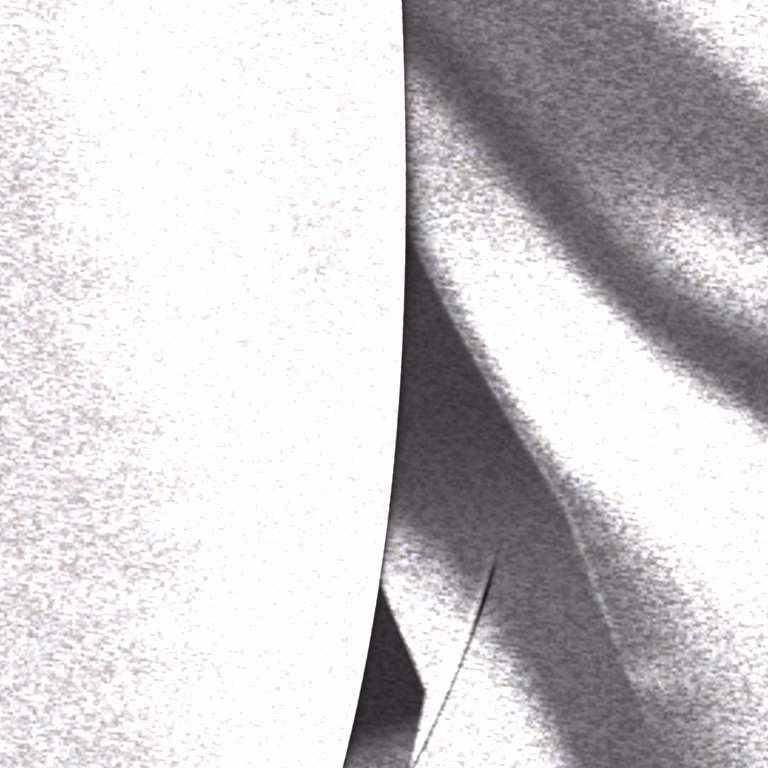
Give the GLSL for this texture, as a Shadertoy shader.

```glsl
float cellRandom(vec2 p) {
    vec3 h = fract(vec3(p.x, p.y, p.x) * vec3(0.1031, 0.103, 0.0973));
    h += dot(h, h.yzx + 33.33);
    return fract((h.x + h.y) * h.z);
}

float softNoise(vec2 p) {
    vec2 cell = floor(p);
    vec2 f = fract(p);
    f = f * f * (3.0 - 2.0 * f);
    float bottom = mix(cellRandom(cell), cellRandom(cell + vec2(1.0, 0.0)), f.x);
    float top = mix(cellRandom(cell + vec2(0.0, 1.0)), cellRandom(cell + vec2(1.0, 1.0)), f.x);
    return mix(bottom, top, f.y);
}

float bump(float x) {
    return exp(-min(x * x, 40.0));
}

float panelEdge(float y) {
    return 0.523 + y * (0.04 - y * (0.06 + 0.057 * y));
}

// Overexposed panel, greyer towards its outer side
float panelTone(vec2 q) {
    float reach = 0.14 + 0.17 * smoothstep(0.1, 0.8, q.y);
    float blotch = softNoise(q * vec2(9.0, 22.0)) - 0.5;
    float tone = mix(0.91, 1.12, smoothstep(0.2, 1.15, q.x / reach + 0.4 * blotch));
    tone += 0.07 * bump((q.y - 0.02) / 0.12) * (1.0 - smoothstep(0.0, 0.2, q.x));
    tone -= 0.1 * bump((q.x - 0.42) / 0.06) * bump((q.y - 0.3) / 0.12);
    return tone - 0.06 * bump((q.x - 0.4) / 0.1) * bump(q.y / 0.12);
}

float drapeTone(vec2 q) {
    float x = q.x;
    float y = q.y;

    // Shaded upper cloth with a lit corner and a soft bright area
    float ridge = 0.124 + 0.96 * (x - 0.534) + 0.025 * sin((x - 0.67) * 11.0);
    float tone = 0.47 - 0.12 * bump((ridge - y - 0.07) / 0.05);
    float along = 0.86 * (x - 0.95) + 0.5 * (y - 0.345);
    float across = 0.86 * (y - 0.345) - 0.5 * (x - 0.95);
    tone += 0.55 * bump(along / 0.135) * bump(across / 0.055);
    tone = mix(tone, 1.04, smoothstep(-0.05, 0.09, x - 0.83 - 1.17 * y));

    // Broad bright fold
    float fold = mix(0.8, 1.14, smoothstep(0.2, 0.42, y)) - 0.2 * smoothstep(0.72, 0.9, y);
    tone = mix(tone, fold, smoothstep(-0.03, 0.04, y - ridge));

    // Seam between the fold and the deep shadow
    float rise = y - 0.3;
    float seam = min(0.528 + 0.5 * rise + 0.2 * rise * rise, 0.735 + 0.37 * (y - 0.66));
    float side = x - seam;
    float turn = mix(0.045, 0.2, smoothstep(0.55, 0.8, y));
    tone = mix(0.47, tone, smoothstep(0.0, turn, side));
    tone += 0.2 * bump((x - 0.85) / 0.04) * bump((y - 0.88) / 0.025);

    // Shadow wedge opening into a second lit fold
    float wedge = mix(0.26, 0.42, smoothstep(0.5, 0.8, y));
    float u = x - 0.505;
    float depth = y - (0.655 + 0.55 * u + 3.2 * u * u);
    float lowerFold = mix(0.62, 1.06, smoothstep(0.0, 0.13, depth));
    wedge = mix(wedge, lowerFold, smoothstep(-0.025, 0.055, depth));
    tone = mix(wedge, tone, smoothstep(-0.004, 0.006, side));
    float seamGlow = smoothstep(0.3, 0.42, y) * (1.0 - smoothstep(0.8, 0.9, y));
    tone += 0.13 * seamGlow * bump((side - 0.002) / 0.006);

    // Loose stitch line
    float fall = y - 0.71;
    float stitch = x - (0.651 - 0.26 * fall - 0.45 * fall * fall);
    float stitched = smoothstep(0.7, 0.8, y);
    tone -= 0.42 * stitched * bump(stitch / 0.0032);
    tone += 0.2 * stitched * bump((stitch + 0.009) / 0.005);

    // Small dark hollow at the bottom
    float hollow = x - min(0.499 + 0.42 * (y - 0.768), 0.555 - 0.2 * (y - 0.9));
    float hollowTone = mix(0.2, 0.5, smoothstep(0.93, 1.0, y + 0.3 * (x - 0.5)));
    return mix(hollowTone, tone, smoothstep(-0.005, 0.005, hollow));
}

void mainImage(out vec4 fragColor, in vec2 fragCoord) {
    vec2 q = fragCoord / iResolution.xy;
    q.y = 1.0 - q.y;

    // Slanted knit mixed with fine grain
    float knit = softNoise(vec2(q.x * 130.0 + q.y * 40.0, q.y * 260.0 - q.x * 35.0 + 50.0));
    float fine = softNoise(q * 270.0 + 17.0);
    float grain = 0.6 * knit + 0.4 * fine - 0.5;

    float gap = q.x - panelEdge(q.y);
    float aa = 1.2 / iResolution.y;
    float tone = 0.0;
    if (gap < aa) {
        tone = panelTone(q) + 0.52 * grain;
    }
    if (gap > -aa) {
        // Draped side, darkest where it slips under the panel
        float drape = drapeTone(q);
        drape += grain * mix(0.1, 0.62, smoothstep(0.25, 0.85, drape));
        float contact = 0.005 + 0.009 * bump((q.y - 0.27) / 0.1);
        drape = mix(drape, 0.1, 0.9 * exp(-min(max(gap, 0.0) / contact, 40.0)));
        tone = mix(tone, drape, smoothstep(-aa, aa, gap));
    }

    // Slight violet tint and coloured flecks
    vec3 color = vec3(tone) + vec3(0.006, -0.009, 0.006);
    color += vec3(-0.06, 0.0, 0.07) * (fine - 0.5) * smoothstep(0.3, 0.8, tone);
    fragColor = vec4(clamp(color, 0.0, 0.993), 1.0);
}
```
